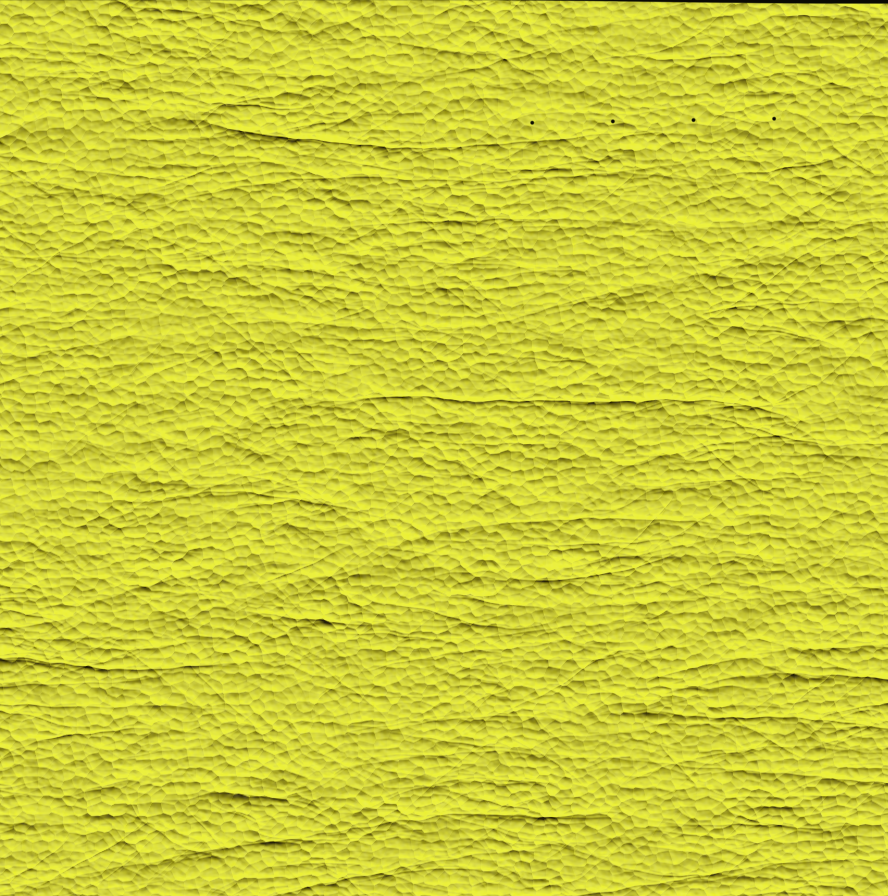
Give the GLSL for this texture, as a Shadertoy shader.

```glsl
// Yellow grained leather: small pebbles crossed by long, nearly level creases, lit from below.
#define GRAIN_FREQ vec2(72.0, 98.0)
#define GRAIN_HEIGHT 1.15
#define PORE_HEIGHT 0.0028
#define SWELL_HEIGHT 0.013
#define MAJOR_DEPTH 4.0
#define MINOR_DEPTH 2.4
#define DIAGONAL_DEPTH 1.6
#define CREASE_WIDTH 0.0036
#define AWAY_FROM_LIGHT vec2(0.24, 0.97)
#define SAMPLE_STEP 0.001
#define CONTRAST 0.92
#define TINT_SPECKLE 0.09

vec2 hash2(vec2 p) {
    vec3 q = fract(p.xyx * vec3(0.1031, 0.1030, 0.0973));
    q += dot(q, q.yzx + 33.33);
    return fract((q.xx + q.yz) * q.zy);
}

float cornerSlope(vec2 cell, vec2 offset) {
    return dot(hash2(cell) * 2.0 - 1.0, offset);
}

float gradientNoise(vec2 p) {
    vec2 i = floor(p), f = fract(p);
    vec2 u = f * f * f * (f * (f * 6.0 - 15.0) + 10.0);
    vec2 e = vec2(1.0, 0.0);
    float low = mix(cornerSlope(i, f), cornerSlope(i + e, f - e), u.x);
    float high = mix(cornerSlope(i + e.yx, f - e.yx), cornerSlope(i + 1.0, f - 1.0), u.x);
    return mix(low, high, u.y);
}

// Rounded pebbles: squared distance to the nearest scattered centre
float pebbles(vec2 p) {
    vec2 cell = floor(p), f = fract(p);
    float nearest = 4.0;
    for (int y = -1; y <= 1; y++)
    for (int x = -1; x <= 1; x++) {
        vec2 o = vec2(x, y);
        vec2 d = o + 0.1 + 0.8 * hash2(cell + o + 50.0) - f;
        nearest = min(nearest, dot(d, d));
    }
    return -nearest;
}

// Sharp grooves along the zero lines of stretched, sheared noise
float creases(vec2 p, vec2 freq, float tilt, float width, float seed) {
    vec2 q = vec2(p.x, p.y - tilt * p.x) * freq + seed;
    float strength = smoothstep(-0.3, 0.35, gradientNoise(q * 0.6 + 31.7));
    return -strength * width * exp(-abs(gradientNoise(q)) / (width * freq.y));
}

float leatherHeight(vec2 p) {
    // Wandering paths
    p.y += 0.014 * gradientNoise(p * vec2(4.0, 5.0) + 7.3);
    p += 0.004 * vec2(gradientNoise(p * 34.0 + 3.1), gradientNoise(p * 34.0 + 19.4));

    // Grain, pores and soft swells
    float relief = 1.0 + 0.7 * gradientNoise(p * vec2(9.0, 15.0) + 41.0);
    float h = GRAIN_HEIGHT * relief * pebbles(p * GRAIN_FREQ) / GRAIN_FREQ.y;
    h += PORE_HEIGHT * gradientNoise(p * vec2(150.0, 170.0));
    h += SWELL_HEIGHT * gradientNoise(p * vec2(17.0, 33.0) + 11.0);

    // Long creases, finer wrinkles and crossing diagonals
    float fine = 0.75 * CREASE_WIDTH;
    h += MAJOR_DEPTH * creases(p, vec2(2.2, 15.0), 0.06, CREASE_WIDTH, 2.4);
    h += MINOR_DEPTH * creases(p, vec2(5.0, 30.0), 0.12, fine, 63.2);
    h += MINOR_DEPTH * creases(p, vec2(6.0, 35.0), -0.07, fine, 87.9);
    h += DIAGONAL_DEPTH * creases(p, vec2(9.0, 24.0), 0.48, fine, 24.6);
    h += DIAGONAL_DEPTH * creases(p, vec2(9.0, 24.0), -0.52, fine, 48.1);
    return h;
}

// Colour from deep shadow to lit slope
vec3 leatherColor(float light) {
    const vec3 tones[6] = vec3[6](
        vec3(0.14, 0.12, 0.03), vec3(0.47, 0.45, 0.08), vec3(0.61, 0.60, 0.12),
        vec3(0.75, 0.75, 0.20), vec3(0.85, 0.86, 0.26), vec3(0.92, 0.94, 0.24));
    const float levels[6] = float[6](-3.6, -2.05, -1.3, -0.55, 0.24, 1.17);
    vec3 color = tones[0];
    for (int i = 1; i < 6; i++) {
        float t = (light - levels[i - 1]) / (levels[i] - levels[i - 1]);
        color = mix(color, tones[i], clamp(t, 0.0, 1.0));
    }
    return color;
}

void mainImage(out vec4 fragColor, in vec2 fragCoord) {
    vec2 p = fragCoord / iResolution.y;

    // Slope along the light direction
    vec2 reach = AWAY_FROM_LIGHT * SAMPLE_STEP;
    float slope = (leatherHeight(p + reach) - leatherHeight(p - reach)) / (2.0 * SAMPLE_STEP);
    vec3 color = leatherColor(CONTRAST * slope);
    color.b += TINT_SPECKLE * gradientNoise(p * 210.0 + 5.0);

    // Row of pinholes and the dark strip at the upper edge
    float dark = 0.0;
    for (int i = 0; i < 4; i++) {
        vec2 hole = vec2(0.594 + 0.09 * float(i), 0.863 + 0.0015 * float(i));
        dark = max(dark, 1.0 - smoothstep(0.001, 0.003, length(p - hole)));
    }
    float strip = 1.0 - 0.004 * smoothstep(0.5, 0.95, p.x);
    dark = max(dark, smoothstep(strip - 0.001, strip + 0.001, p.y));
    fragColor = vec4(mix(color, vec3(0.04, 0.04, 0.01), dark), 1.0);
}
```
